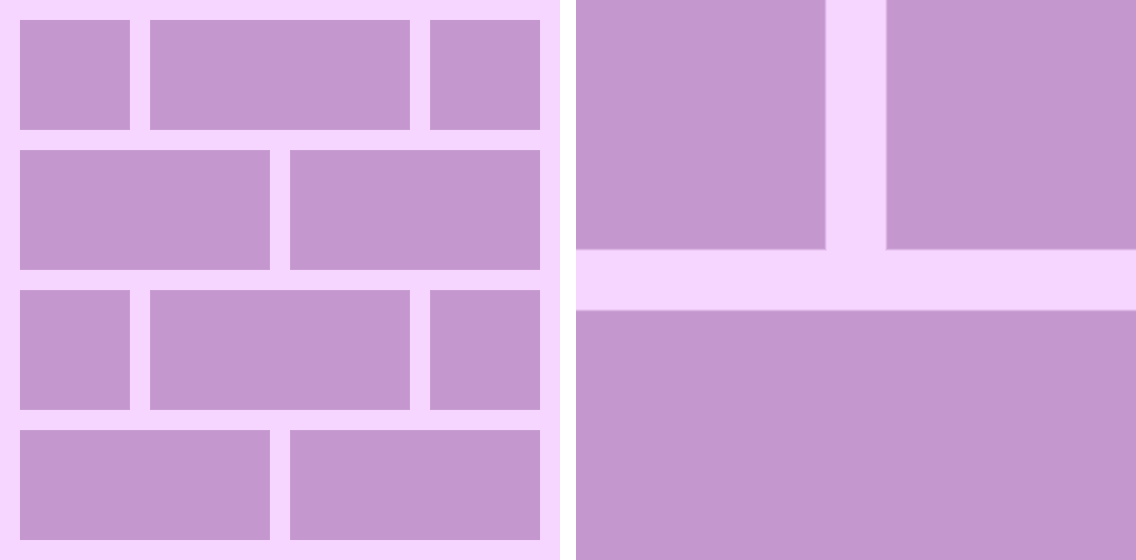
Left, the full canvas; right, a detail of the centre.
Reproduce this pattern procedurally as a three.js fragment shader.

```glsl
// Flat lilac brick wall: four courses in running bond with pale mortar.
// Each point takes its distance to the nearest joint or to the wide outer
// border, and a softened threshold of that distance separates brick from mortar.
varying vec2 vUv;

// Distance to the nearest whole multiple of the spacing
float lineDistance(float x, float spacing) {
  return abs(fract(x / spacing + 0.5) - 0.5) * spacing;
}

// Positive inside a brick, negative in the mortar
float brickDistance(vec2 p) {
  // Odd courses shift by half a brick
  float shift = 0.25 * mod(floor(p.y * 4.0), 2.0);
  float joint = min(lineDistance(p.x + shift, 0.5), lineDistance(p.y, 0.25));

  // The border is twice as thick as half a joint
  vec2 margin = min(p, 1.0 - p);
  float border = min(margin.x, margin.y);
  return min(joint - 0.01758, border - 0.03516);
}

void main() {
  vec3 mortar = vec3(0.965, 0.839, 1.0);
  vec3 brick = vec3(0.769, 0.597, 0.808);

  // Soft rim lies mostly on the brick side
  float coverage = smoothstep(-0.0006, 0.0016, brickDistance(vUv));
  gl_FragColor = vec4(mix(mortar, brick, coverage), 1.0);
}
```
